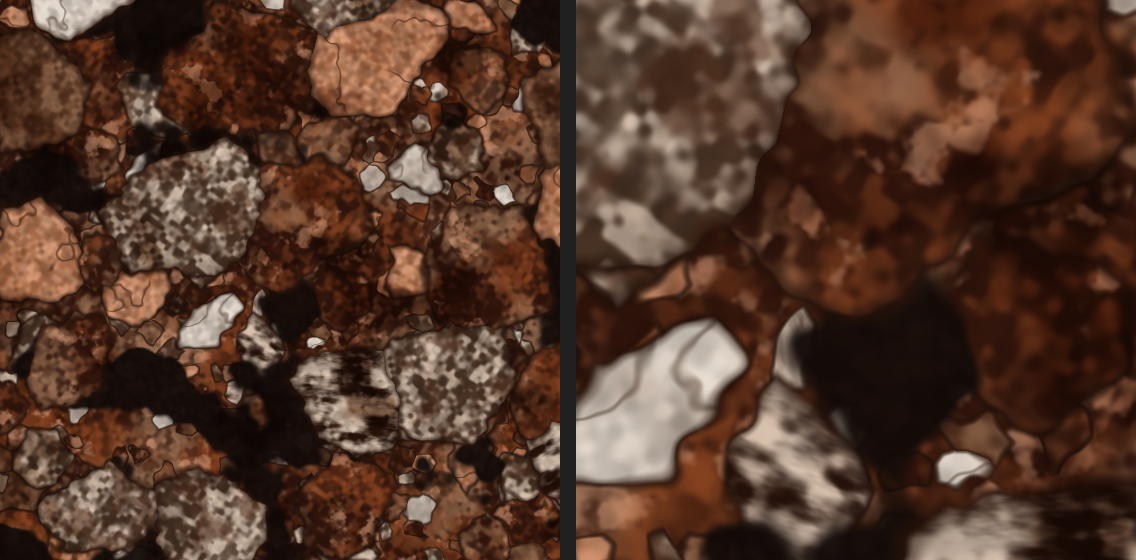
Left: the whole. Right: its middle third, enlarged.
Write a Shadertoy shader that draws this texture.

```glsl
// Draws a rusty sandstone thin section: angular mineral grains in a dark iron-stained matrix.

const vec3 VOID_BLACK  = vec3(0.07, 0.04, 0.03);
const vec3 RIM_BROWN   = vec3(0.14, 0.065, 0.035);
const vec3 RUST_DARK   = vec3(0.18, 0.075, 0.04);
const vec3 RUST_LIGHT  = vec3(0.47, 0.23, 0.11);
const vec3 KHAKI_DARK  = vec3(0.27, 0.15, 0.085);
const vec3 KHAKI_LIGHT = vec3(0.53, 0.38, 0.28);
const vec3 GREY_DARK   = vec3(0.26, 0.18, 0.13);
const vec3 GREY_LIGHT  = vec3(0.77, 0.69, 0.62);
const vec3 SALMON_DARK = vec3(0.54, 0.32, 0.20);
const vec3 SALMON_LIGHT = vec3(0.79, 0.57, 0.44);
const vec3 QUARTZ_DARK = vec3(0.64, 0.58, 0.53);
const vec3 QUARTZ_LIGHT = vec3(0.83, 0.79, 0.75);

const float COARSE = 4.2;      // cells per canvas for each grain size
const float MEDIUM = 9.0;
const float FINE   = 25.0;
const float EDGE   = 0.0025;   // softness of grain outlines
const float RIM    = 0.012;    // width of the dark coating
const float TAU    = 6.28319;
const int   SIDES  = 7;

float hash(vec2 p) {
    vec3 q = fract(vec3(p.xyx) * 0.1031);
    q += dot(q, q.yzx + 33.33);
    return fract((q.x + q.y) * q.z);
}

float noise(vec2 p) {
    vec2 i = floor(p), f = fract(p);
    f = f * f * (3.0 - 2.0 * f);
    return mix(mix(hash(i), hash(i + vec2(1, 0)), f.x),
               mix(hash(i + vec2(0, 1)), hash(i + vec2(1, 1)), f.x), f.y);
}

float fbm(vec2 p) {
    float sum = 0.0, amp = 0.533;
    for (int i = 0; i < 4; i++) {
        sum += amp * noise(p);
        p = mat2(1.6, 1.2, -1.2, 1.6) * p + 17.3;
        amp *= 0.5;
    }
    return sum;
}

mat2 rotation(float a) { return mat2(cos(a), sin(a), -sin(a), cos(a)); }

// Fine salt-and-pepper crystals
float grit(vec2 p) {
    float n = 0.45 * noise(p * 52.0) + 0.55 * noise(rotation(0.6) * p * 112.0);
    return smoothstep(0.22, 0.78, n);
}

float smoothMax(float a, float b, float k) {
    float h = max(k - abs(a - b), 0.0) / k;
    return max(a, b) + 0.25 * k * h * h;
}

// Signed distance to one irregular, slightly rounded polygon
float grainShape(vec2 q, vec2 id) {
    float size = mix(0.38, 0.60, hash(id + 3.1));
    q = rotation(TAU * hash(id + 5.7)) * q;
    q.y *= mix(1.0, 1.5, pow(hash(id + 8.3), 2.0));
    float d = -9.0;
    for (int k = 0; k < SIDES; k++) {
        vec2 key = id + float(k) * 11.7;
        float a = (float(k) + 0.7 * hash(key + 1.9)) * TAU / float(SIDES);
        float reach = size * mix(0.75, 1.1, hash(key + 4.4));
        d = smoothMax(d, dot(q, vec2(cos(a), sin(a))) - reach, 0.04);
    }
    return d;
}

// Nearest grain of a jittered grid; neighbours are cut where they meet
float grainField(vec2 p, float scale, float seed, float keep, out vec2 id) {
    p *= scale;
    float nearest = 9.0, second = 9.0;
    id = vec2(0);
    for (int y = -1; y <= 1; y++)
    for (int x = -1; x <= 1; x++) {
        vec2 cell = floor(p) + vec2(x, y);
        vec2 key = cell + seed;
        if (hash(key + 0.3) > keep) continue;
        vec2 jitter = vec2(hash(key + 21.1), hash(key + 47.9)) - 0.5;
        float d = grainShape(p - cell - 0.5 - 0.7 * jitter, key);
        if (d < nearest) { second = nearest; nearest = d; id = key; }
        else second = min(second, d);
    }
    return max(nearest, 0.5 * (nearest - second)) / scale;
}

vec3 rust(vec2 p) {
    float tone = 0.5 * smoothstep(0.3, 0.7, fbm(p * 10.0)) + 0.5 * grit(p + 7.0);
    vec3 light = mix(RUST_LIGHT, KHAKI_LIGHT, smoothstep(0.42, 0.66, fbm(p * 7.0 + 3.0)));
    vec3 col = mix(RUST_DARK, light, smoothstep(0.1, 0.95, tone));
    return mix(col, SALMON_LIGHT, 0.6 * smoothstep(0.60, 0.74, fbm(p * 30.0 + 31.0)));
}

// Interior of a grain; kind in 0..1 selects the mineral
vec3 mineral(vec2 p, float kind, vec2 id) {
    p += 3.7 * vec2(hash(id + 60.0), hash(id + 70.0));
    float cloud = smoothstep(0.3, 0.7, fbm(p * 15.0));
    float tone = 0.65 * grit(p) + 0.35 * cloud;
    float crack = 1.0 - smoothstep(0.0, 0.024, abs(fbm(p * 10.0 + 5.0) - 0.5));
    crack *= smoothstep(0.3, 0.6, noise(p * 15.0));
    if (kind < 0.30) return rust(p);
    if (kind < 0.36) return mix(KHAKI_DARK, KHAKI_LIGHT, tone);
    if (kind < 0.64) {
        vec3 grey = mix(GREY_DARK, GREY_LIGHT, smoothstep(0.08, 0.95, tone));
        return mix(grey, KHAKI_DARK, 0.55 * smoothstep(0.52, 0.68, fbm(p * 24.0 + 9.0)));
    }
    if (kind < 0.71) {
        vec2 along = rotation(TAU * hash(id + 80.0)) * p;
        float streak = fbm(along * vec2(22.0, 60.0)) + 0.2 * (grit(p) - 0.5);
        return mix(RIM_BROWN, GREY_LIGHT, smoothstep(0.25, 0.75, streak));
    }
    if (kind < 0.86) return mix(mix(SALMON_DARK, SALMON_LIGHT, tone), KHAKI_DARK, 0.65 * crack);
    return mix(mix(QUARTZ_DARK, QUARTZ_LIGHT, 0.75 * cloud + 0.25 * tone), GREY_DARK, 0.45 * crack);
}

// A skew above one favours rusty grains over pale ones
void paintGrains(inout vec3 col, vec2 p, vec2 warped, float scale, float seed, float keep, float rim, float skew) {
    vec2 id;
    float d = grainField(warped, scale, seed, keep, id);
    float kind = pow(fract(dot(id, vec2(0.7549, 0.5698))), skew);   // evenly spread shares
    vec3 body = mineral(p, kind, id);
    body = mix(body, RIM_BROWN, 0.5 * smoothstep(-rim, 0.0, d));
    col = mix(col, RIM_BROWN, 0.85 * (1.0 - smoothstep(0.0, rim, d)));
    col = mix(col, body, 1.0 - smoothstep(-EDGE, EDGE, d));
}

void mainImage(out vec4 fragColor, in vec2 fragCoord) {
    vec2 p = fragCoord / iResolution.y;

    // Ragged outlines
    vec2 warped = p + 0.024 * (vec2(noise(p * 17.0), noise(p * 17.0 + 40.0)) - 0.5)
                    + 0.012 * (vec2(noise(p * 60.0), noise(p * 60.0 + 90.0)) - 0.5);

    // Matrix, chips and medium grains, opaque voids, then coarse grains
    vec3 col = rust(p);
    paintGrains(col, p, warped, FINE, 13.0, 0.38, RIM * 0.3, 1.5);
    paintGrains(col, p, warped, MEDIUM, 37.0, 0.62, RIM * 0.7, 1.5);
    float pore = smoothstep(0.59, 0.64, fbm(p * 6.0 + 2.0));
    col = mix(col, VOID_BLACK, 0.95 * pore);
    paintGrains(col, p, warped, COARSE, 5.0, 0.93, RIM, 1.0);

    // Iron stain and fine mottling over everything
    col *= mix(vec3(1.0), vec3(0.66, 0.55, 0.47), smoothstep(0.57, 0.72, fbm(p * 11.0 + 50.0)));
    col *= 0.9 + 0.2 * grit(p + 20.0);
    fragColor = vec4(col, 1.0);
}
```
